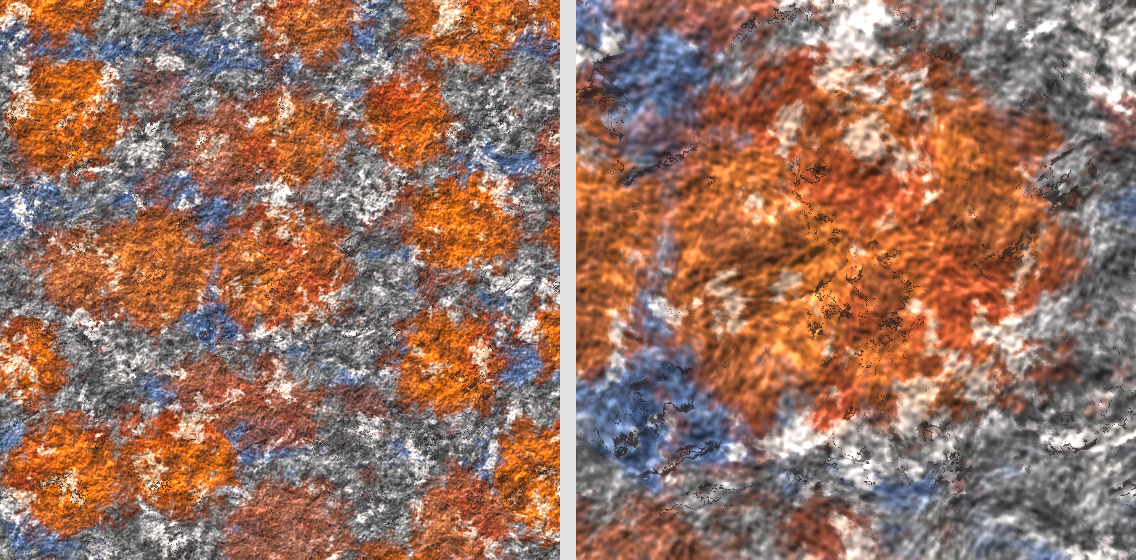
Left: the whole. Right: its middle third, enlarged.
A WebGL 1 fragment shader for this texture:

```glsl
precision highp float;
uniform vec2 u_resolution;

vec2 hash2(vec2 p) {
  p = vec2(dot(p, vec2(127.1, 311.7)), dot(p, vec2(269.5, 183.3)));
  return fract(sin(p) * 43758.545);
}

float gradientNoise(vec2 p) {
  vec2 i = floor(p), f = p - i;
  vec2 u = f * f * f * (f * (f * 6.0 - 15.0) + 10.0);
  vec4 corner;
  for (int k = 0; k < 4; k++) {
    vec2 o = vec2(mod(float(k), 2.0), floor(float(k) * 0.5));
    float angle = 6.2832 * hash2(i + o).x;
    float d = dot(vec2(cos(angle), sin(angle)), f - o);
    if (k == 0) corner.x = d;
    else if (k == 1) corner.y = d;
    else if (k == 2) corner.z = d;
    else corner.w = d;
  }
  return mix(mix(corner.x, corner.y, u.x), mix(corner.z, corner.w, u.x), u.y);
}

float fbm(vec2 p) {
  float sum = 0.0, amp = 1.0;
  for (int k = 0; k < 5; k++) {
    sum += amp * gradientNoise(p);
    p = mat2(1.6, 1.2, -1.2, 1.6) * p + 17.3;
    amp *= 0.62;
  }
  return sum;
}

// Scattered rust patches: x = coverage, y = random tint
vec2 rustPatches(vec2 p, float rough) {
  vec2 cell = floor(p), best = vec2(0.0);
  for (int y = -1; y <= 1; y++) {
    for (int x = -1; x <= 1; x++) {
      vec2 id = cell + vec2(float(x), float(y));
      vec2 rnd = hash2(id + 41.0);
      vec2 shape = hash2(id + 83.0);
      vec2 d = p - id - 0.5 - 0.65 * (rnd - 0.5);
      d.x *= mix(0.8, 1.1, shape.y);
      float r = mix(0.3, 0.49, shape.x);
      float cover = 1.0 - smoothstep(r - 0.1, r + 0.1, length(d) + 0.17 * rough);
      cover *= mix(0.65, 1.0, smoothstep(0.1, 0.35, rnd.y));
      if (cover > best.x) best = vec2(cover, rnd.y);
    }
  }
  return best;
}

void main() {
  vec2 p = gl_FragCoord.xy / u_resolution;
  vec2 warp = 0.012 * vec2(gradientNoise(p * 16.0), gradientNoise(p * 16.0 + 50.0));
  vec2 q = p + warp;

  float broad = fbm(q * 5.0 + 9.0);
  float mottle = fbm(q * 20.0 + 30.0);
  float fine = fbm(q * 55.0 + 70.0);

  // Grey stone with blue and dull red stains
  vec3 color = mix(vec3(0.31, 0.31, 0.32), vec3(0.57, 0.56, 0.56), smoothstep(-0.6, 0.6, mottle + fine));
  float blue = smoothstep(0.12, 0.5, fbm(q * vec2(4.0, 7.0) + 3.0) + 0.2 * mottle);
  color = mix(color, vec3(0.29, 0.39, 0.58) + 0.15 * fine, 0.75 * blue);
  float redStain = smoothstep(0.15, 0.55, fbm(q * 9.0 + 120.0) + 0.3 * fine);
  color = mix(color, vec3(0.48, 0.24, 0.2), 0.6 * redStain);

  // Rust patches, redder at the rim and toward the top
  vec2 patchInfo = rustPatches(q * 4.5 + 2.0, mottle + 0.5 * fine);
  float rust = patchInfo.x;
  vec3 rustColor = mix(vec3(0.56, 0.29, 0.14), vec3(0.88, 0.43, 0.1), smoothstep(-0.5, 0.3, mottle + 0.5 * fine));
  rustColor = mix(vec3(0.66, 0.43, 0.3) + 0.12 * mottle, rustColor, smoothstep(0.08, 0.35, patchInfo.y));
  float rim = (1.0 - smoothstep(0.5, 1.0, rust)) * 0.6 + 0.6 * smoothstep(0.1, 0.5, broad);
  rustColor = mix(rustColor, vec3(0.66, 0.23, 0.13), clamp(rim, 0.0, 0.75));
  color = mix(color, rustColor, rust);

  // Pale mineral crust, broken into chips
  float crust = fbm(q * 13.0 + 200.0) + 0.45 * fine + 0.25 * broad;
  float pale = smoothstep(0.2, 0.55, crust);
  vec3 paleColor = mix(vec3(0.84, 0.81, 0.8), vec3(0.93, 0.74, 0.6), 0.7 * rust);
  color = mix(color, paleColor, 0.88 * pale);

  // Rough relief lit from the upper left
  vec2 toLight = vec2(-0.0012, 0.0028);
  float slope = fbm(q * 15.0) - fbm((q + toLight) * 15.0);
  float grain = gradientNoise(p * 210.0) + 0.6 * gradientNoise(p * 120.0 + 7.0);
  float light = clamp(1.6 * slope + 0.28 * grain, -0.5, 0.5);
  color *= 1.04 + 1.25 * light;
  color += 0.28 * max(light - 0.12, 0.0);

  // Thin dark cracks in broken stretches
  float ridge = abs(gradientNoise(q * vec2(17.0, 27.0) + 0.9 * fine));
  float crack = 1.0 - smoothstep(0.015, 0.06, ridge);
  crack *= smoothstep(0.0, 0.35, fbm(q * 11.0 + 310.0));
  color = mix(color, vec3(0.13, 0.11, 0.11), 0.75 * crack);

  gl_FragColor = vec4(clamp(color, 0.0, 1.0), 1.0);
}
```
